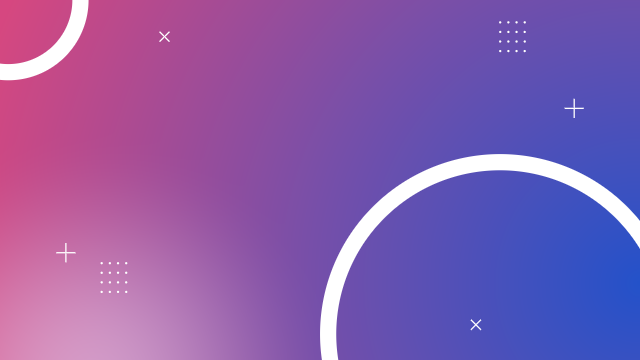
Reproduce this background procedurally as a Shadertoy shader.

```glsl
// Lengths are in canvas heights
const vec3 BLUE = vec3(0.14, 0.32, 0.79);
const vec3 VIOLET = vec3(0.47, 0.31, 0.66);
const vec3 PINK = vec3(0.84, 0.28, 0.50);
const vec3 HAZE = vec3(0.96, 0.92, 1.0);
const vec3 WHITE = vec3(1.0);

const vec2 BLUE_CENTER = vec2(1.778, 0.213);
const float VIOLET_DISTANCE = 0.93;
const float PINK_DISTANCE = 1.92;

const vec2 HAZE_CENTER = vec2(0.25, -0.06);
const float HAZE_RADIUS = 0.70;
const float HAZE_STRENGTH = 0.50;

const vec2 LARGE_RING = vec2(1.389, 0.072);
const vec2 SMALL_RING = vec2(0.023, 1.0);
const float LARGE_RADIUS = 0.4775;
const float SMALL_RADIUS = 0.2005;
const float RING_HALF_WIDTH = 0.0225;

const vec2 PLUS_A = vec2(1.595, 0.699);
const vec2 PLUS_B = vec2(0.183, 0.298);
const vec2 TIMES_A = vec2(0.457, 0.898);
const vec2 TIMES_B = vec2(1.322, 0.098);
const float PLUS_ARM = 0.0265;
const float TIMES_ARM = 0.0195;
const float LINE_HALF_WIDTH = 0.0018;

const vec2 DOTS_A = vec2(1.4235, 0.898);
const vec2 DOTS_B = vec2(0.3165, 0.229);
const vec2 DOT_SPACING = vec2(0.0227, 0.0266);
const float DOT_RADIUS = 0.0031;

float ring(vec2 p, float radius) {
    return abs(length(p) - radius) - RING_HALF_WIDTH;
}

float plusSign(vec2 p, float arm) {
    p = abs(p);
    vec2 q = vec2(max(p.x, p.y), min(p.x, p.y));
    return max(q.x - arm, q.y - LINE_HALF_WIDTH);
}

float timesSign(vec2 p, float arm) {
    return plusSign(vec2(p.x + p.y, p.y - p.x) * sqrt(0.5), arm);
}

// Four by four dots, centred on the origin
float dotGrid(vec2 p) {
    vec2 cell = clamp(floor(p / DOT_SPACING), -2.0, 1.0) + 0.5;
    return length(p - cell * DOT_SPACING) - DOT_RADIUS;
}

vec3 background(vec2 p) {
    float d = distance(p, BLUE_CENTER);
    vec3 color = mix(BLUE, VIOLET, clamp(d / VIOLET_DISTANCE, 0.0, 1.0));
    float toPink = (d - VIOLET_DISTANCE) / (PINK_DISTANCE - VIOLET_DISTANCE);
    color = mix(color, PINK, clamp(toPink, 0.0, 1.0));

    // Pale haze in the lower left
    float haze = 1.0 - smoothstep(0.0, HAZE_RADIUS, distance(p, HAZE_CENTER));
    return mix(color, HAZE, HAZE_STRENGTH * haze);
}

float shapes(vec2 p) {
    float d = min(ring(p - LARGE_RING, LARGE_RADIUS),
                  ring(p - SMALL_RING, SMALL_RADIUS));
    d = min(d, min(plusSign(p - PLUS_A, PLUS_ARM), plusSign(p - PLUS_B, PLUS_ARM)));
    d = min(d, min(timesSign(p - TIMES_A, TIMES_ARM), timesSign(p - TIMES_B, TIMES_ARM)));
    return min(d, min(dotGrid(p - DOTS_A), dotGrid(p - DOTS_B)));
}

void mainImage(out vec4 fragColor, in vec2 fragCoord) {
    vec2 p = fragCoord / iResolution.y;

    // Edge coverage over one pixel
    float coverage = clamp(0.5 - shapes(p) * iResolution.y, 0.0, 1.0);
    fragColor = vec4(mix(background(p), WHITE, coverage), 1.0);
}
```
